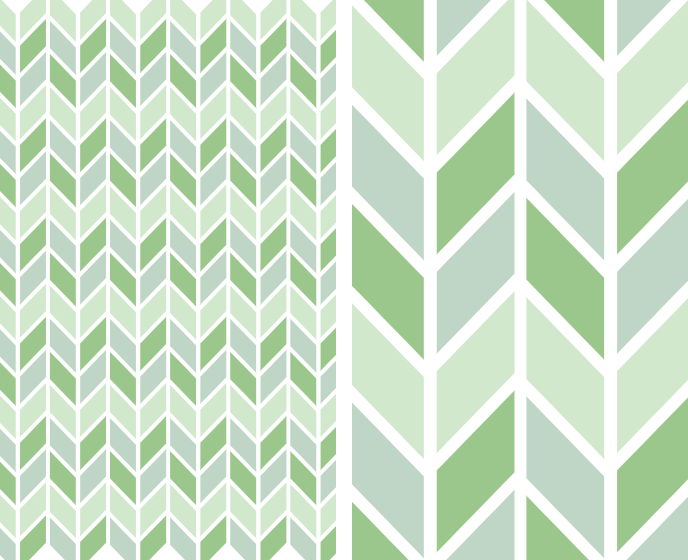
Left, the full canvas; right, a detail of the centre.
Write a WebGL 2 fragment shader that draws this pattern.

```glsl
#version 300 es
precision highp float;

uniform vec2 u_resolution;
out vec4 fragColor;

// Layout, in repeats across and down the canvas
const vec2 REPEATS = vec2(11.18, 16.92);
const float COLUMN_SHIFT = 0.595;   // first full column, in columns
const float ROW_SHIFT = 0.445;      // top edge of the first row, in rows
const float LAST_ROW = 16.0;
const float SLOPE = 0.934;          // rows climbed across one column
const float FALLING_LAG = 0.06;     // falling columns sit slightly lower

// White gaps, as fractions of a column or a row
const float VALLEY_HALF_GAP = 0.072;
const float PEAK_HALF_GAP = 0.066;
const float ROW_HALF_GAP = 0.088;

const vec3 PAPER = vec3(0.995, 1.0, 0.995);
const vec3 PALE_GREEN = vec3(0.82, 0.91, 0.80);
const vec3 LEAF_GREEN = vec3(0.61, 0.78, 0.55);
const vec3 GREY_GREEN = vec3(0.75, 0.84, 0.78);

// Pale chevron, then two chevrons whose arms swap leaf and grey
vec3 tileColor(float row, bool rising) {
    float band = mod(row, 3.0);
    if (band < 0.5) return PALE_GREEN;
    return (band < 1.5) == rising ? LEAF_GREEN : GREY_GREEN;
}

void main() {
    vec2 uv = gl_FragCoord.xy / u_resolution;
    vec2 cell = u_resolution / REPEATS;

    // Column: position runs from valley (0) to peak (1)
    float x = uv.x * REPEATS.x - COLUMN_SHIFT;
    bool rising = mod(floor(x), 2.0) < 0.5;
    float climb = rising ? fract(x) : 1.0 - fract(x);

    // Row: counted downward along the slanted bands
    float y = (1.0 - uv.y) * REPEATS.y - ROW_SHIFT + SLOPE * climb;
    y += ROW_HALF_GAP - (rising ? 0.0 : FALLING_LAG);
    float row = floor(y);

    // Inside distance to the upright and slanted edges
    float sideDist = min(climb - VALLEY_HALF_GAP, 1.0 - climb - PEAK_HALF_GAP) * cell.x;
    float slantScale = cell.y / length(vec2(1.0, SLOPE * cell.y / cell.x));
    float slantDist = (0.5 - ROW_HALF_GAP - abs(fract(y) - 0.5)) * slantScale;

    // Smooth coverage; the field is bare above the first row and below the last
    float coverage = clamp(min(sideDist, slantDist) + 0.5, 0.0, 1.0);
    coverage *= step(0.0, row) * step(row, LAST_ROW);

    fragColor = vec4(mix(PAPER, tileColor(row, rising), coverage), 1.0);
}
```
